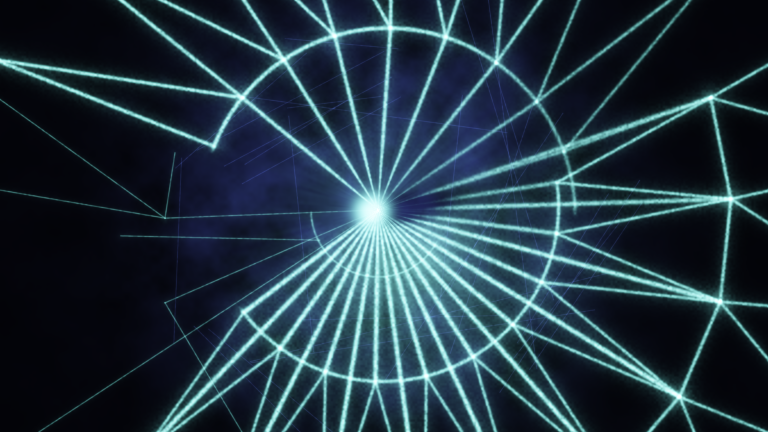
Give the GLSL for this background, as a Shadertoy shader.

```glsl
// A glowing teal web of spokes, rings and trusses around a white-hot hub on dark navy.

// Layout, in units of the canvas height
const vec2 HUB = vec2(0.875, 0.514);
const vec2 HOT_SPOT = vec2(0.861, 0.510);
const vec2 SHADOW = vec2(0.945, 0.517);
const vec2 FALL = vec2(0.955, 0.400);
const vec2 UPPER_CENTER = vec2(0.898, 0.502);
const vec2 LOWER_CENTER = vec2(0.887, 0.523);
const float UPPER_RADIUS = 0.433;
const float LOWER_RADIUS = 0.406;
const float OUTER_RADIUS = 0.795;
const float FAR_RADIUS = 0.98;
const float INNER_RADIUS = 0.155;
const float STEP = 0.302;        // angle between web vertices
const float LOWER_STEP = 0.2915;
const float UPPER_START = 0.349;
const float LOWER_START = -0.157;

// Look
const float WIDTH = 0.0042;
const float HALO = 0.20;
const vec3 NIGHT = vec3(0.010, 0.012, 0.028);
const vec3 NAVY = vec3(0.085, 0.100, 0.245);
const vec3 TEAL = vec3(0.55, 1.25, 1.17);
const vec3 INDIGO = vec3(0.22, 0.28, 0.55);

float hash(vec2 p) {
    return fract(sin(dot(p, vec2(127.1, 311.7))) * 43758.5453);
}

float noise(vec2 p) {
    vec2 i = floor(p), f = fract(p);
    f = f * f * (3.0 - 2.0 * f);
    return mix(mix(hash(i), hash(i + vec2(1, 0)), f.x),
               mix(hash(i + vec2(0, 1)), hash(i + vec2(1, 1)), f.x), f.y);
}

float fbm(vec2 p) {
    float sum = 0.0, amp = 0.5;
    for (int i = 0; i < 4; i++, p = p * 2.1 + 7.3, amp *= 0.5) sum += amp * noise(p);
    return sum;
}

vec2 dir(float a) { return vec2(cos(a), sin(a)); }

// Bright core with a soft halo
float beam(float d, float w) {
    return 1.5 * exp(-d * d / (w * w)) + HALO * exp(-d / (3.2 * w));
}

float line(vec2 p, vec2 a, vec2 b, float w) {
    vec2 ab = b - a;
    float t = clamp(dot(p - a, ab) / dot(ab, ab), 0.0, 1.0);
    return beam(length(p - a - ab * t), w);
}

vec2 outerVertex(float k) {
    float r = k > 0.5 ? FAR_RADIUS : OUTER_RADIUS;
    return UPPER_CENTER + r * dir(UPPER_START + STEP * k);
}

// Part of a ring between two angles
float arc(vec2 p, vec2 c, float r, float from, float to, float w) {
    vec2 q = p - c;
    float a = atan(q.y, q.x);
    float span = smoothstep(from - 0.04, from + 0.04, a) * (1.0 - smoothstep(to - 0.04, to + 0.04, a));
    return span * beam(abs(length(q) - r), w);
}

float web(vec2 p) {
    float sum = 0.0;
    float taper = WIDTH * mix(0.45, 1.0, smoothstep(0.0, 0.2, distance(p, HUB)));
    // Upper spokes, each forking at the ring
    for (float k = 0.0; k < 9.0; k++) {
        vec2 v = UPPER_CENTER + UPPER_RADIUS * dir(UPPER_START + STEP * k);
        float bright = mix(0.4, 1.1, smoothstep(0.0, 4.0, k));
        if (k < 7.5) {
            sum += bright * line(p, HUB, v, taper * 0.95);
            sum += bright * line(p, v, outerVertex(k + 1.0), WIDTH * 0.85);
        }
        sum += bright * line(p, v, outerVertex(k), WIDTH * 0.9);
    }
    // Lower spokes, doubled by rays that run on to the outer ring
    for (float j = -1.0; j < 9.0; j++) {
        vec2 v = LOWER_CENTER + LOWER_RADIUS * dir(LOWER_START - LOWER_STEP * j);
        vec2 near = outerVertex(-1.0 - j), next = outerVertex(-2.0 - j);
        float bright = mix(0.6, 1.35, smoothstep(-1.0, 2.0, j));
        sum += bright * (line(p, HUB, v, taper * 1.1) + line(p, HUB, near, taper * 1.1));
        sum += 0.75 * line(p, v, near, WIDTH * 0.8);
        if (j < 7.5) sum += 0.75 * line(p, v, next, WIDTH * 0.8);
        // Outer ring on the right and its frayed ends
        if (j < 3.0) {
            float a = UPPER_START - STEP * (1.0 + j);
            sum += 0.8 * line(p, near, next, WIDTH * 0.9);
            sum += 0.7 * line(p, near, near + 0.4 * dir(a + 0.17), WIDTH * 0.8);
            sum += 0.7 * line(p, near, near + 0.4 * dir(a - 0.62), WIDTH * 0.8);
        }
    }
    // Rings
    sum += mix(1.2, 0.45, smoothstep(0.9, 1.3, p.x))
         * arc(p, UPPER_CENTER, UPPER_RADIUS, 0.02, 2.77, WIDTH);
    sum += 0.9 * arc(p, LOWER_CENTER, LOWER_RADIUS, -2.5, 0.12, WIDTH * 0.9);
    sum += 0.4 * arc(p, HUB, INNER_RADIUS, -3.1, -0.5, WIDTH * 0.6);
    // Thin threads on the left
    vec2 knot = vec2(0.382, 0.495), low = vec2(0.382, 0.299);
    float thin = WIDTH * 0.4;
    float threads = line(p, knot, HUB, thin) + line(p, vec2(0.0, 0.77), knot, thin)
        + line(p, vec2(0.0, 0.56), knot, thin) + line(p, knot, vec2(0.405, 0.646), thin)
        + line(p, vec2(0.28, 0.454), vec2(0.74, 0.444), thin) + line(p, low, HUB, thin)
        + line(p, vec2(0.09, 0.0), HUB, thin) + line(p, low, vec2(0.56, 0.0), thin);
    return sum + 0.22 * threads;
}

// Faint random chords around the hub
float scribble(vec2 p) {
    float sum = 0.0;
    for (float i = 0.0; i < 26.0; i++) {
        float a = 6.2832 * hash(vec2(i, 1.0));
        float b = a + 0.5 + 1.6 * hash(vec2(i, 2.0));
        float r = 0.25 + 0.3 * hash(vec2(i, 3.0));
        sum += line(p, HUB + r * dir(a), HUB + r * 1.2 * dir(b), WIDTH * 0.35);
    }
    return sum;
}

void mainImage(out vec4 fragColor, in vec2 fragCoord) {
    vec2 p = fragCoord / iResolution.y;
    p.x += 0.5 * (16.0 / 9.0 - iResolution.x / iResolution.y);
    vec2 q = p - HUB;
    float r = length(q);

    // Navy haze
    float haze = exp(-pow(r / 0.52, 4.0)) + 0.22 * exp(-r * 1.5);
    vec3 color = NIGHT + NAVY * haze * (1.7 * fbm(p * 11.0) - 0.1);

    // Web light, roughened by grain
    float grain = 0.65 + 0.65 * noise(p * 190.0);
    float light = web(p) * grain;

    // Radial wisps falling below the hub
    float streak = noise(vec2(atan(q.y, q.x) * 22.0, r * 12.0));
    float fall = distance(p, FALL);
    light += (0.3 + 0.5 * streak) * (0.6 * exp(-pow(fall / 0.11, 2.0)) + 0.2 * exp(-pow(fall / 0.3, 2.0)));

    // Streaked shadow to the right of the hub
    vec2 s = mat2(0.98, -0.2, 0.2, 0.98) * (p - SHADOW);
    float shadow = exp(-dot(s * s, vec2(160.0, 1500.0))) * (0.5 + streak);
    float dusk = exp(-dot(s * s, vec2(35.0, 160.0))) * smoothstep(-0.05, 0.05, s.y);
    light *= exp(-4.5 * shadow - 0.9 * dusk);

    // Hot spot
    float spot = distance(p, HOT_SPOT);
    light += 4.0 * exp(-pow(spot / 0.032, 2.0)) + 0.3 * exp(-spot / 0.06) * exp(-4.0 * shadow);

    color += INDIGO * 0.14 * scribble(p) * grain;
    color += (1.0 - color) * (1.0 - exp(-TEAL * light));
    fragColor = vec4(color, 1.0);
}
```
